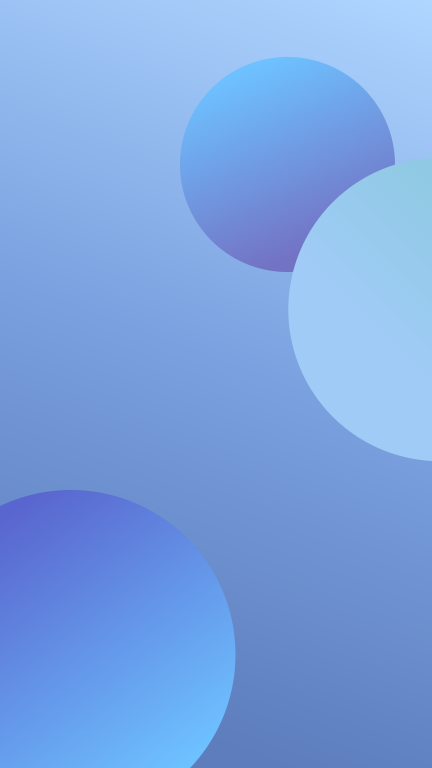
Write a WebGL 1 fragment shader that draws this background.

```glsl
precision highp float;
// Three softly shaded discs floating over a slanted blue gradient.

uniform vec2 u_resolution;

// Discs: centre x, centre y, radius, in canvas heights
#define VIOLET_DISC vec3(0.3743, 0.7858, 0.1400)
#define PALE_DISC   vec3(0.5729, 0.5970, 0.1975)
#define INDIGO_DISC vec3(0.0924, 0.1478, 0.2142)
// Directions along which each gradient runs
#define SKY_AXIS    vec2(0.35, 0.94)
#define VIOLET_AXIS vec2(0.38, -0.92)
#define PALE_AXIS   vec2(0.707, 0.707)
#define INDIGO_AXIS vec2(0.60, -0.80)

const vec3 SKY_LOW  = vec3(0.365, 0.490, 0.740);
const vec3 SKY_MID  = vec3(0.480, 0.630, 0.875);
const vec3 SKY_HIGH = vec3(0.685, 0.840, 1.000);
const vec3 AZURE    = vec3(0.430, 0.755, 1.000);
const vec3 VIOLET   = vec3(0.450, 0.450, 0.770);
const vec3 ICE      = vec3(0.630, 0.797, 0.970);
const vec3 AQUA     = vec3(0.565, 0.790, 0.895);
const vec3 INDIGO   = vec3(0.350, 0.400, 0.810);

// Linear blend factor between two limits
float ramp(float low, float high, float x) {
    return clamp((x - low) / (high - low), 0.0, 1.0);
}

vec3 sky(vec2 p) {
    float t = dot(p, SKY_AXIS);
    vec3 lower = mix(SKY_LOW, SKY_MID, ramp(0.13, 0.60, t));
    return mix(lower, SKY_HIGH, ramp(0.60, 1.137, t));
}

// Lays a disc over base; span holds the gradient limits in radii
vec3 paintDisc(vec3 base, vec2 p, vec3 disc, vec2 axis, vec2 span,
               vec3 startColor, vec3 endColor) {
    vec2 offset = p - disc.xy;
    float t = ramp(span.x, span.y, dot(offset, axis) / disc.z);
    float dist = length(offset) - disc.z;
    float coverage = clamp(0.5 - dist * u_resolution.y, 0.0, 1.0);
    return mix(base, mix(startColor, endColor, t), coverage);
}

void main() {
    vec2 p = gl_FragCoord.xy / u_resolution.y;
    // Keep the layout proportional across the width
    float aspect = u_resolution.x / u_resolution.y;
    p.x += 0.5 * (0.5625 - aspect);

    vec3 color = sky(p);
    color = paintDisc(color, p, VIOLET_DISC, VIOLET_AXIS,
                      vec2(-0.95, 0.80), AZURE, VIOLET);
    color = paintDisc(color, p, PALE_DISC, PALE_AXIS,
                      vec2(-0.50, 0.55), ICE, AQUA);
    color = paintDisc(color, p, INDIGO_DISC, INDIGO_AXIS,
                      vec2(-0.90, 0.95), INDIGO, AZURE);
    gl_FragColor = vec4(color, 1.0);
}
```
